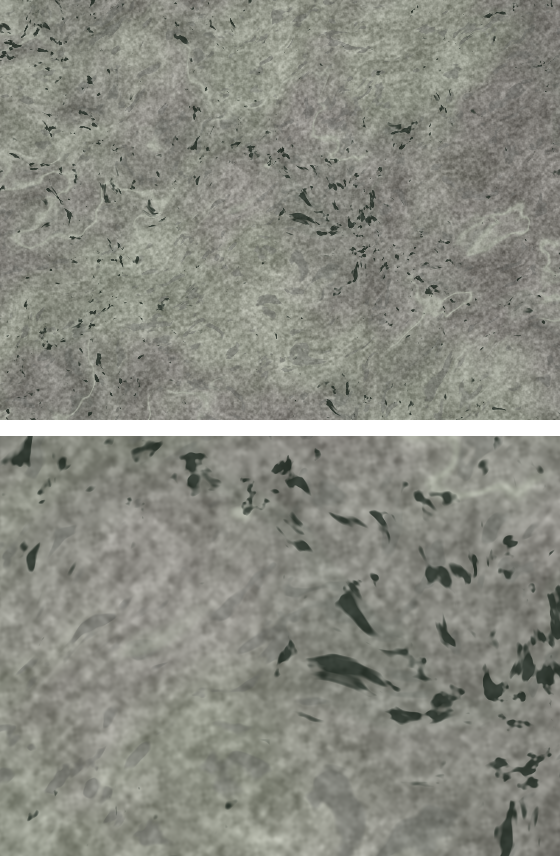
Top: the whole. Bottom: its middle third, enlarged.
Write a Shadertoy shader that draws this texture.

```glsl
// Weathered green-grey serpentine stone: mauve and pale clouds under fine grain,
// broken by clustered dark green flecks, flecked cracks and thin pale veins.
// All layers are value-noise sums, bent by one shared domain warp.

const vec3 MAUVE_GREY = vec3(0.520, 0.511, 0.490);
const vec3 PALE_GREEN = vec3(0.590, 0.603, 0.552);
const vec3 VEIN_COLOR = vec3(0.670, 0.685, 0.635);
const vec3 SHARD_COLOR = vec3(0.400, 0.405, 0.390);
const vec3 FLECK_COLOR = vec3(0.160, 0.195, 0.165);
const vec3 GREEN_TINT = vec3(0.460, 0.505, 0.445);

const float CLOUD_SCALE = 3.2;
const float CLUSTER_SCALE = 4.5;
const float CRACK_SCALE = 2.6;
const float VEIN_SCALE = 3.1;
const float SHARD_SCALE = 42.0;
const float FLECK_SCALE = 62.0;
const float GRAIN_SCALE = 150.0;
const float MOTTLE_AMOUNT = 0.22;
const float GRAIN_AMOUNT = 0.24;
const float FIBRE_AMOUNT = 0.09;
const float VIGNETTE = 0.07;
const float FIBRE_ANGLE = 0.55;

float hash(vec2 p) {
    vec3 q = fract(vec3(p.xyx) * 0.1031);
    q += dot(q, q.yzx + 33.33);
    return fract((q.x + q.y) * q.z);
}

float noise(vec2 p) {
    vec2 cell = floor(p);
    vec2 f = fract(p);
    f = f * f * (3.0 - 2.0 * f);
    float low = mix(hash(cell), hash(cell + vec2(1.0, 0.0)), f.x);
    float high = mix(hash(cell + vec2(0.0, 1.0)), hash(cell + 1.0), f.x);
    return mix(low, high, f.y);
}

// Octave sum, normalised to 0..1; each octave is turned to hide the lattice.
float fbm(vec2 p, int octaves) {
    const mat2 TURN = mat2(1.6, 1.2, -1.2, 1.6);
    float sum = 0.0, total = 0.0, weight = 0.5;
    for (int i = 0; i < octaves; i++) {
        sum += weight * noise(p);
        total += weight;
        weight *= 0.5;
        p = TURN * p + 17.3;
    }
    return sum / total;
}

// Soft line along the middle level of a noise field.
float ridge(vec2 p, float width) {
    return 1.0 - smoothstep(0.0, width, abs(fbm(p, 5) - 0.5));
}

vec2 rotate(vec2 p, float angle) {
    float c = cos(angle), s = sin(angle);
    return vec2(c * p.x + s * p.y, c * p.y - s * p.x);
}

void mainImage(out vec4 fragColor, in vec2 fragCoord) {
    vec2 uv = fragCoord / iResolution.xy;
    vec2 p = fragCoord / iResolution.y + 5.0;
    vec2 warp = vec2(fbm(p * 5.0, 4), fbm(p * 5.0 + 40.0, 4)) - 0.5;
    vec2 q = p + 0.16 * warp;
    vec2 along = rotate(q, FIBRE_ANGLE);

    // Broad clouds, stretched a little along the grain
    float cloud = fbm(along * vec2(0.8, 1.2) * CLOUD_SCALE, 5);
    float pale = smoothstep(0.38, 0.64, cloud);
    vec3 color = mix(MAUVE_GREY, PALE_GREEN, pale);

    // Mottling, grain and short oblique fibres
    float mottle = fbm(q * 18.0 + 9.0, 4) - 0.5;
    float grain = fbm(p * GRAIN_SCALE, 2) - 0.5;
    float fibre = noise(along * vec2(38.0, 130.0)) - 0.5;
    color += MOTTLE_AMOUNT * mottle + GRAIN_AMOUNT * grain + FIBRE_AMOUNT * fibre;

    // Dull grey shards
    float shard = smoothstep(0.64, 0.74, fbm(along * vec2(0.8, 1.3) * SHARD_SCALE, 3));
    color = mix(color, SHARD_COLOR + 0.15 * grain, 0.5 * shard);

    // Clusters and cracks decide where flecks gather
    float cluster = smoothstep(0.42, 0.70, fbm(q * CLUSTER_SCALE + 21.0, 4));
    float crack = ridge(q * CRACK_SCALE + 63.0, 0.045);
    crack *= smoothstep(0.40, 0.58, fbm(p * 4.0 + 80.0, 3));
    float gather = clamp(0.62 * cluster + 0.65 * crack, 0.0, 1.0);
    gather *= 1.0 - 0.45 * pale;
    color = mix(color, GREEN_TINT + 0.2 * grain, 0.3 * gather);

    // Thin, broken pale veins with a faint halo
    vec2 veinPoint = along * vec2(0.75, 1.25) * VEIN_SCALE + 31.0;
    float broken = smoothstep(0.46, 0.64, fbm(p * 5.5 + 12.0, 3));
    float vein = 0.65 * ridge(veinPoint, 0.014) + 0.25 * ridge(veinPoint, 0.06);
    color = mix(color, VEIN_COLOR + 0.18 * grain, vein * broken);

    // Dark green flecks, ragged and soft at the rim
    float speck = fbm(q * FLECK_SCALE + 5.0, 3);
    float limit = mix(0.85, 0.57, gather);
    float fleck = smoothstep(limit - 0.03, limit + 0.08, speck);
    color = mix(color, FLECK_COLOR + 0.10 * grain, 0.9 * fleck);

    // Gentle darkening towards the corners
    vec2 fromCentre = uv - 0.5;
    color *= 1.0 + 0.02 - VIGNETTE * 2.0 * dot(fromCentre, fromCentre);
    fragColor = vec4(clamp(color, 0.0, 1.0), 1.0);
}
```
